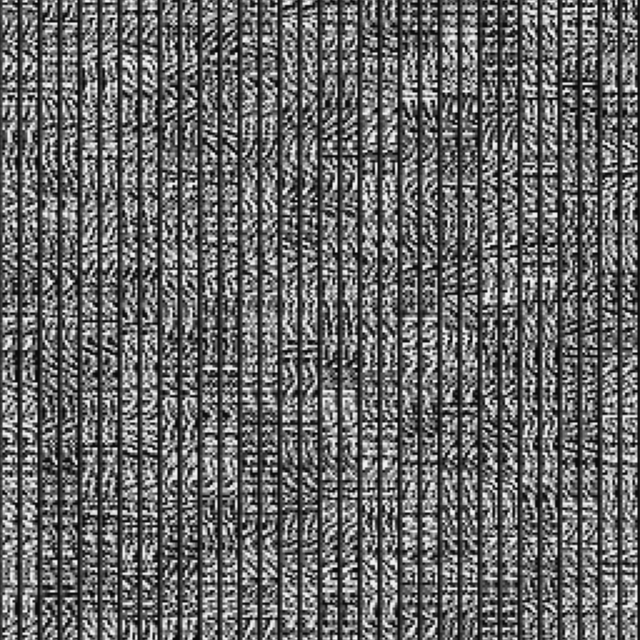
This texture is drawn by a WebGL 1 fragment shader. Its source:

```glsl
precision highp float;
// Narrow vertical strips of curly monochrome grain, paired and split by dark lines.
uniform vec2 u_resolution;

const float GRAINS = 256.0;        // grains across and down the tile
const float STRIP_WIDTH = 8.0;     // grains per strip: 32 strips across
const float STRIPS_PER_PAIR = 2.0; // neighbouring strips share one pattern
const float CURL_HEIGHT = 8.0;     // grains per curl: 32 curls down
const float PATCH_HEIGHT = 16.0;   // grains per patch of wear: 16 patches down
const float BARRED_SHARE = 0.12;   // share of patches crossed by bars
const float STROKE_FREQUENCY = 1.9;
const float CURL_BEND = 0.13;
const float STROKE_STRENGTH = 0.33;
const float GRAIN_STRENGTH = 0.95;
const float WEAR_STRENGTH = 0.22;
const float MEAN_TONE = 0.49;
const float LINE_TONE = 0.035;
const float GUTTER_TONE = 0.26;
const float GUTTER_VARIATION = 0.16;
const float BLACK_TONE = 0.04;
const float WHITE_TONE = 0.95;
const float TAU = 6.283185;

float hash(vec2 p, float seed) {
  vec3 q = fract(vec3(p, seed) * vec3(0.1031, 0.1137, 0.0973));
  q += dot(q, q.yzx + 33.33);
  return fract((q.x + q.y) * q.z);
}

// Smooth light and dark patches running down each pair
float wear(float pair, float row) {
  float count = GRAINS / PATCH_HEIGHT;
  float y = row / PATCH_HEIGHT;
  float k = floor(y);
  float lower = hash(vec2(pair, k), 5.0);
  float upper = hash(vec2(pair, mod(k + 1.0, count)), 5.0);
  return mix(lower, upper, smoothstep(0.0, 1.0, y - k)) - 0.5;
}

// Bent diagonal strokes, turned at random in every curl
float curlStroke(float pair, vec2 local) {
  float curl = floor(local.y / CURL_HEIGHT);
  vec2 id = vec2(pair, curl);
  vec2 q = vec2(local.x, mod(local.y, CURL_HEIGHT)) - 3.5;
  float angle = TAU * hash(id, 11.0);
  float bend = CURL_BEND * (hash(id, 17.0) * 2.0 - 1.0);
  float phase = dot(q, vec2(cos(angle), sin(angle))) * STROKE_FREQUENCY;
  return sin(phase + bend * dot(q, q) + TAU * hash(id, 23.0));
}

// Tone of one grain; its position wraps around the tile
float grainTone(vec2 cell) {
  cell = mod(cell, GRAINS);
  float column = mod(cell.x, STRIP_WIDTH);
  float pair = floor(cell.x / (STRIP_WIDTH * STRIPS_PER_PAIR));
  vec2 local = vec2(column, cell.y);
  float grain = hash(local, 31.0 + 7.0 * pair);

  // Dark line on the right, grey gutter on the left
  if (column > STRIP_WIDTH - 1.5) return LINE_TONE;
  if (column < 0.5) return GUTTER_TONE + GUTTER_VARIATION * (grain - 0.5);

  // Curled strokes, replaced by short bars in a few patches
  float stroke = curlStroke(pair, local);
  float patchRow = floor(cell.y / PATCH_HEIGHT);
  float barred = step(hash(vec2(pair, patchRow), 41.0), BARRED_SHARE);
  float bars = cos(TAU * cell.y / 4.0) + 0.5 * cos(TAU * column / 3.0);
  stroke = mix(stroke, bars, barred * 0.8);

  float tone = MEAN_TONE + STROKE_STRENGTH * stroke
    + GRAIN_STRENGTH * (grain - 0.5) + WEAR_STRENGTH * wear(pair, cell.y);
  return clamp(tone, BLACK_TONE, WHITE_TONE);
}

void main() {
  vec2 p = gl_FragCoord.xy / u_resolution * GRAINS - 0.5;
  vec2 cell = floor(p);
  vec2 blend = smoothstep(0.0, 1.0, p - cell);

  // Soft edges between neighbouring grains
  float below = mix(grainTone(cell), grainTone(cell + vec2(1.0, 0.0)), blend.x);
  float above = mix(grainTone(cell + vec2(0.0, 1.0)), grainTone(cell + 1.0), blend.x);
  gl_FragColor = vec4(vec3(mix(below, above, blend.y)), 1.0);
}
```
